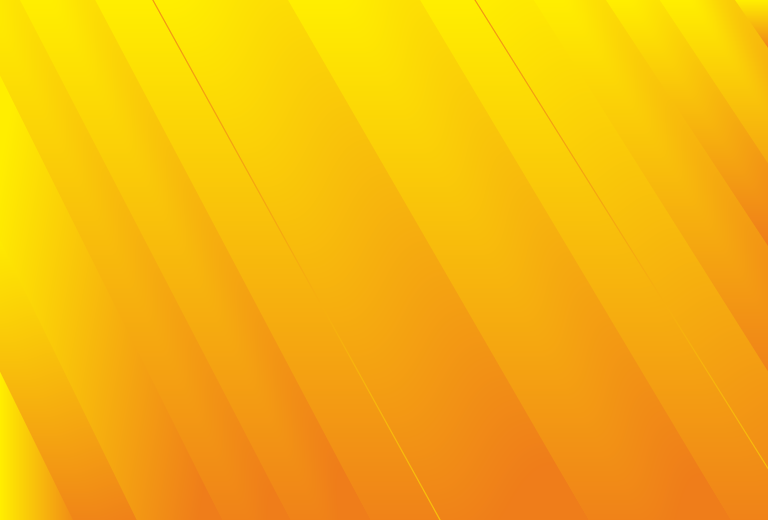
Reproduce this background procedurally as a WebGL 1 fragment shader.

```glsl
precision mediump float;
// Slanted overlapping panels running from yellow at the top to orange below.
// Each panel adds a tone (0 yellow, 1 orange) right of its left edge, with
// a soft shadow against the next edge; two hairlines cross the background.

#define YELLOW vec3(1.0, 0.935, 0.0)
#define ORANGE vec3(0.937, 0.49, 0.1)
#define SHADE_START 0.35
#define HAIRLINE_WIDTH 0.0019
#define HAIRLINE_TOP 0.75
#define HAIRLINE_BOTTOM 0.43

uniform vec2 u_resolution;

// Horizontal position of a slanted edge; ends = x at the top and the bottom.
float edgeX(vec2 p, vec2 ends) {
  return mix(ends.x, ends.y, p.y);
}

// Smoothed coverage of the area to the right of an edge.
float rightOf(vec2 p, vec2 ends) {
  return clamp((p.x - edgeX(p, ends)) * u_resolution.x * 0.9 + 0.5, 0.0, 1.0);
}

// Tone of a panel: vertical ramp over span, plus shade near its right edge.
float panelTone(vec2 p, vec2 left, vec2 right, vec2 span, float shade) {
  float ramp = clamp((p.y - span.x) / (span.y - span.x), 0.0, 1.0);
  float start = edgeX(p, left);
  float across = (p.x - start) / (edgeX(p, right) - start);
  return ramp + shade * smoothstep(SHADE_START, 1.0, across);
}

// Thin line, dark against the top and light against the bottom.
float addHairline(float tone, vec2 p, vec2 ends) {
  float pixel = 1.0 / u_resolution.x;
  float dist = abs(p.x - edgeX(p, ends));
  float cover = clamp((0.5 * HAIRLINE_WIDTH - dist) / pixel + 0.5, 0.0, 1.0);
  return mix(tone, mix(HAIRLINE_TOP, HAIRLINE_BOTTOM, p.y), cover);
}

void main() {
  // Canvas units with y running down from the top.
  vec2 p = gl_FragCoord.xy / u_resolution;
  p.y = 1.0 - p.y;

  // Panel edges from left to right.
  vec2 e1 = vec2(-0.238, 0.095);
  vec2 e2 = vec2(-0.153, 0.178);
  vec2 e3 = vec2(-0.049, 0.289);
  vec2 e4 = vec2(0.026, 0.378);
  vec2 e5 = vec2(0.124, 0.482);
  vec2 e6 = vec2(0.375, 0.766);
  vec2 e7 = vec2(0.547, 0.951);
  vec2 e8 = vec2(0.695, 1.122);
  vec2 e9 = vec2(0.789, 1.235);
  vec2 e10 = vec2(0.859, 1.308);
  vec2 e11 = vec2(0.957, 1.424);
  vec2 fullHeight = vec2(0.0, 1.05);

  // Left corner panels, where the ramp runs mostly sideways.
  float tone = p.x * 9.0;
  tone = mix(tone, panelTone(p, e1, e2, vec2(0.46, 1.04), 0.03), rightOf(p, e1));
  float sideways = max(2.9 * p.x + 0.364 * (p.y - 0.31), 0.0);
  tone = mix(tone, sideways, rightOf(p, e2));

  // Tall central panels.
  tone = mix(tone, panelTone(p, e3, e4, fullHeight, 0.10), rightOf(p, e3));
  tone = mix(tone, panelTone(p, e4, e5, fullHeight, 0.14), rightOf(p, e4));
  tone = mix(tone, panelTone(p, e5, e6, fullHeight, 0.15), rightOf(p, e5));
  tone = mix(tone, panelTone(p, e6, e7, fullHeight, 0.13), rightOf(p, e6));
  tone = mix(tone, panelTone(p, e7, e8, fullHeight, 0.05), rightOf(p, e7));

  // Right corner panels, each with a shorter ramp.
  tone = mix(tone, panelTone(p, e8, e9, vec2(0.0, 0.75), 0.15), rightOf(p, e8));
  tone = mix(tone, panelTone(p, e9, e10, vec2(0.0, 0.47), 0.10), rightOf(p, e9));
  tone = mix(tone, panelTone(p, e10, e11, vec2(0.0, 0.5), 0.30), rightOf(p, e10));
  tone = mix(tone, clamp(p.y / 0.1, 0.0, 1.0), rightOf(p, e11));

  // Hairlines.
  tone = addHairline(tone, p, vec2(0.199, 0.573));
  tone = addHairline(tone, p, vec2(0.6185, 1.042));

  gl_FragColor = vec4(mix(YELLOW, ORANGE, clamp(tone, 0.0, 1.0)), 1.0);
}
```
